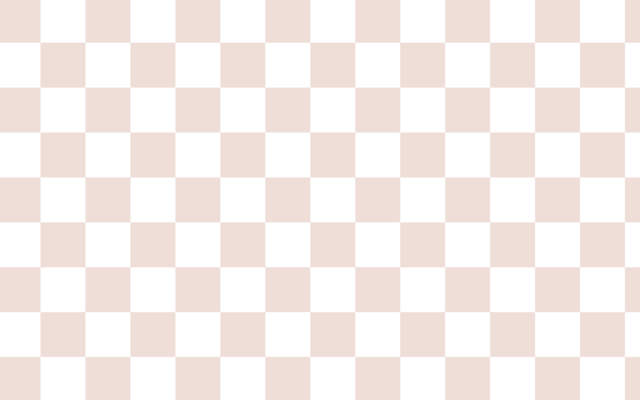
This pattern is drawn by a Shadertoy shader. Its source:

```glsl
// Pale blush and white checkerboard with slightly soft square edges.

// Lengths are fractions of the canvas height.
#define CELL_SIZE   vec2(0.1124, 0.1122)
#define GRID_CORNER vec2(0.1012, 0.1076)
#define EDGE_SOFT   0.0035
#define BLUSH       vec3(0.937, 0.867, 0.847)
#define WHITE       vec3(1.0)

// Square wave per axis: +1 and -1 in alternate cells, with a soft ramp at each edge.
vec2 softSquareWave(vec2 p, float softness) {
    vec2 cell = p / CELL_SIZE;
    vec2 toEdge = (0.5 - abs(fract(cell - 0.5) - 0.5)) * CELL_SIZE;
    // Distance to the nearest grid line, signed by the parity of the cell.
    vec2 nearest = abs(fract(cell + 0.5) - 0.5) * CELL_SIZE;
    vec2 parity = 1.0 - 2.0 * mod(floor(cell), 2.0);
    return parity * clamp(min(nearest, toEdge + CELL_SIZE) / (0.5 * softness), 0.0, 1.0);
}

void mainImage(out vec4 fragColor, in vec2 fragCoord) {
    vec2 p = fragCoord / iResolution.y - GRID_CORNER;
    float softness = max(EDGE_SOFT, 1.0 / iResolution.y);

    // The product of both waves gives the checker.
    vec2 wave = softSquareWave(p, softness);
    float blush = 0.5 + 0.5 * wave.x * wave.y;
    fragColor = vec4(mix(WHITE, BLUSH, blush), 1.0);
}
```
